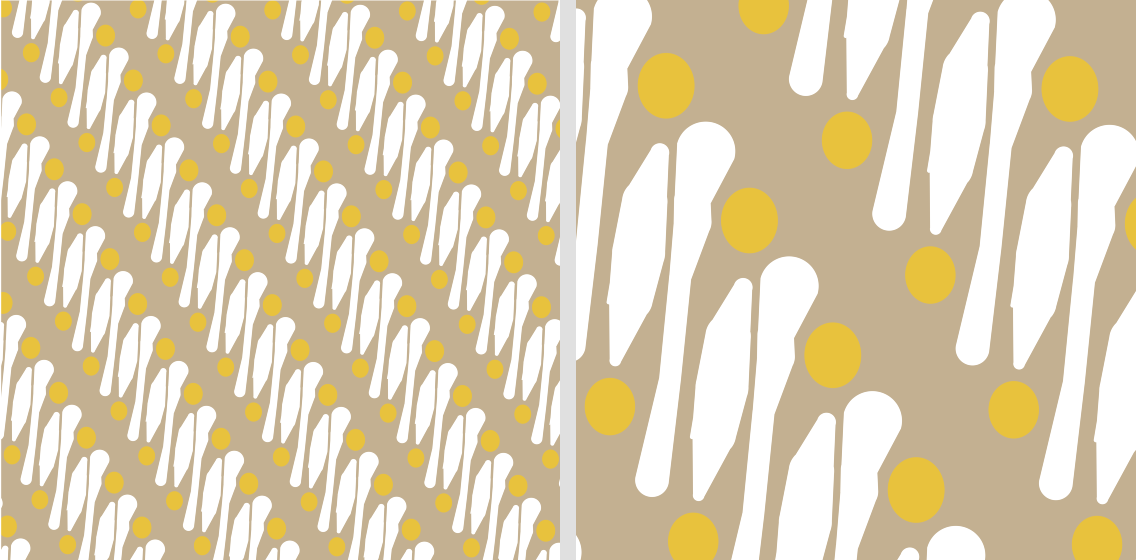
Left, the full canvas; right, a detail of the centre.
Give the GLSL for this pattern, as a WebGL 2 fragment shader.

```glsl
#version 300 es
precision highp float;
// Diagonal rows of white bones and leaves with yellow dots on a tan ground.

#define CANVAS_UNITS 1152.0
#define STEP_DOWN vec2(57.15, 92.4)
#define STEP_ACROSS vec2(276.9, 2.2)
#define ANCHOR vec2(331.5, 258.0)
#define BIG_DOT vec2(19.5, 22.5)
#define SMALL_DOT vec2(17.3, 19.7)
#define SMALL_DOT_AT vec2(-95.7, 127.6)
#define MARGIN vec2(2.5, 1.0)
#define TAN vec3(0.765, 0.69, 0.57)
#define WHITE vec3(1.0)
#define YELLOW vec3(0.91, 0.76, 0.24)

uniform vec2 u_resolution;
out vec4 fragColor;

// Tapered capsule; each end holds its centre in xy and radius in z
float taper(vec2 p, vec3 a, vec3 b) {
  vec2 axis = b.xy - a.xy;
  float t = clamp(dot(p - a.xy, axis) / dot(axis, axis), 0.0, 1.0);
  vec3 c = mix(a, b, t);
  return length(p - c.xy) - c.z;
}

float ellipse(vec2 p, vec2 radii) {
  return (length(p / radii) - 1.0) * min(radii.x, radii.y);
}

// Knobbed head, waisted neck, thin shaft and rounded foot
float bone(vec2 p) {
  vec3 head = vec3(-30.0, -47.5, 20.3);
  vec3 neck = vec3(-39.2, -14.0, 12.5);
  vec3 bulge = vec3(-39.0, 1.0, 13.0);
  vec3 shaftTop = vec3(-47.5, 39.0, 7.6);
  vec3 shaftEnd = vec3(-54.5, 109.0, 7.5);
  vec3 foot = vec3(-66.8, 178.0, 11.6);
  float d = min(taper(p, head, neck), taper(p, neck, bulge));
  d = min(d, taper(p, bulge, shaftTop));
  d = min(d, taper(p, shaftTop, shaftEnd));
  return min(d, taper(p, shaftEnd, foot));
}

// Narrow tip, full belly, pointed base and a small nick on the left edge
float leaf(vec2 p) {
  vec3 tip = vec3(-61.5, -46.5, 6.5);
  vec3 shoulder = vec3(-71.8, -13.0, 15.6);
  vec3 belly = vec3(-76.0, 22.0, 18.2);
  vec3 hip = vec3(-81.5, 54.0, 15.2);
  vec3 base = vec3(-92.0, 96.0, 4.0);
  float d = min(taper(p, tip, shoulder), taper(p, shoulder, belly));
  d = min(d, taper(p, belly, hip));
  d = min(d, taper(p, hip, base));
  return min(d, taper(p, vec3(-93.5, 38.0, 1.5), vec3(-96.5, 56.0, 1.5)));
}

void main() {
  // Units run right and down from the top left corner
  float unitsPerPixel = CANVAS_UNITS / u_resolution.y;
  vec2 pos = vec2(gl_FragCoord.x, u_resolution.y - gl_FragCoord.y) * unitsPerPixel;
  vec2 p = pos - ANCHOR;

  // Slanted lattice: visit every cell whose motif may reach this point
  mat2 lattice = mat2(STEP_DOWN, STEP_ACROSS);
  vec2 cell = floor(inverse(lattice) * p);
  float whiteDist = 1e5;
  float dotDist = 1e5;
  for (int i = -2; i <= 1; i++) {
    for (int j = 0; j <= 1; j++) {
      vec2 q = p - lattice * (cell + vec2(float(i), float(j)));
      whiteDist = min(whiteDist, min(bone(q), leaf(q)));
      dotDist = min(dotDist, ellipse(q, BIG_DOT));
      dotDist = min(dotDist, ellipse(q - SMALL_DOT_AT, SMALL_DOT));
    }
  }

  // Flat colours with soft edges
  float soft = 0.6 * unitsPerPixel;
  vec3 color = mix(TAN, WHITE, smoothstep(soft, -soft, whiteDist));
  color = mix(color, YELLOW, smoothstep(soft, -soft, dotDist));

  // Thin white margin along the left and top
  vec2 inset = pos - MARGIN;
  color = mix(WHITE, color, smoothstep(-soft, soft, min(inset.x, inset.y)));
  fragColor = vec4(color, 1.0);
}
```
